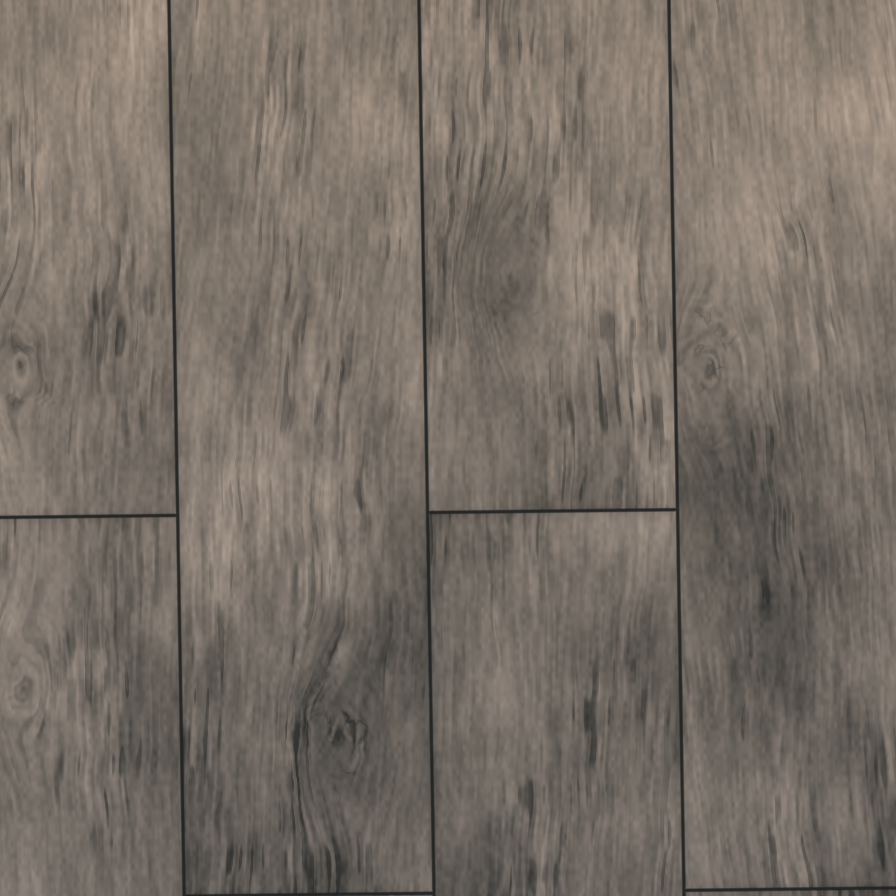
Give the GLSL for this texture, as a WebGL 1 fragment shader.

```glsl
precision highp float;
// Weathered grey-brown wood planks with staggered joints, knots and fine grain.

uniform vec2 u_resolution;

const vec3 WOOD_DARK = vec3(0.205, 0.205, 0.195);
const vec3 WOOD_LIGHT = vec3(0.705, 0.640, 0.590);
const vec3 SEAM_COLOR = vec3(0.13, 0.14, 0.14);

const float PLANK_WIDTH = 0.279;
const float PLANK_LENGTH = 1.10;
const float FIRST_SEAM = 0.2055;     // leftmost seam at the lower edge
const float SEAM_LEAN = 0.017;       // leftward drift of seams with height
const float JOINT_RISE = 0.0115;     // upward drift of joints to the right
const float EVEN_JOINT = 0.4225;
const float ODD_JOINT = -0.0025;
const float SEAM_HALF_WIDTH = 0.0018;
const float SEAM_SOFTNESS = 0.0009;
const float SEAM_SHADE_WIDTH = 0.004;

const float BASE_TONE = 0.425;
const float LIGHT_FALL = 0.28;       // brightening toward the top
const float BLOTCH = 0.62;
const float STREAK = 0.20;
const float FINE_GRAIN = 0.24;
const float MOTTLE = 0.12;
const float PORE_DEPTH = 0.22;
const float KNOT_SIZE = 0.042;

float hash(vec2 p) {
  return fract(sin(dot(p, vec2(127.1, 311.7))) * 43758.5453);
}

float noise(vec2 p) {
  vec2 i = floor(p);
  vec2 f = fract(p);
  f = f * f * (3.0 - 2.0 * f);
  float low = mix(hash(i), hash(i + vec2(1.0, 0.0)), f.x);
  float high = mix(hash(i + vec2(0.0, 1.0)), hash(i + vec2(1.0, 1.0)), f.x);
  return mix(low, high, f.y);
}

float fbm(vec2 p) {
  float sum = 0.0;
  float amplitude = 0.53;
  for (int i = 0; i < 4; i++) {
    sum += amplitude * noise(p);
    p = p * 2.03 + 17.3;
    amplitude *= 0.5;
  }
  return sum;
}

// Offset from the knot of a plank; joint is the height above its column's joint.
vec2 knotOffset(float column, float row, vec2 local, float joint) {
  float x = PLANK_WIDTH * (0.38 + 0.25 * sin(1.6 * column));
  float above = 0.17 + 0.41 * pow(column / 3.0, 4.0);
  float y = row < 0.0 ? -0.19 - 0.2 * column : above;
  return vec2(local.x - x, joint - y);
}

// Brightness of the wood relative to its base tone.
float woodTone(vec2 local, vec2 knot, vec2 seed) {
  // Mostly straight grain that leans a little and wraps around the knot.
  float lean = 0.16 * (hash(seed + 4.7) - 0.5);
  float wander = 0.024 * (noise(local * vec2(6.0, 4.0) + seed) - 0.5);
  float ripple = 0.005 * (noise(local * vec2(34.0, 24.0) + seed) - 0.5);
  float rough = 0.016 * (fbm(local * vec2(32.0, 22.0) + seed) - 0.5);
  float radius = length(knot * vec2(1.0, 0.55)) + rough;
  float reach = exp(-pow(radius / KNOT_SIZE, 2.0));
  float across = mix(knot.x + wander, radius, reach) + ripple + lean * local.y;
  vec2 grain = vec2(across, local.y);

  float blotch = fbm(local * vec2(8.0, 5.0) + seed) - 0.5;
  float streak = fbm(grain * vec2(75.0, 5.0) + seed) - 0.5;
  float fine = noise(grain * vec2(300.0, 26.0) + seed) - 0.5;
  fine += 0.7 * (noise(grain * vec2(160.0, 34.0) + seed + 6.0) - 0.5);
  float mottle = noise(local * vec2(260.0, 150.0) + seed) - 0.5;

  // Short dark pores gather in worn bands.
  float wear = smoothstep(0.40, 0.66, fbm(grain * vec2(17.0, 5.0) + seed + 9.0));
  float pores = smoothstep(0.64, 0.84, noise(grain * vec2(210.0, 22.0) + seed * 1.7));

  float tone = BLOTCH * blotch + STREAK * (0.5 + wear) * streak;
  tone += FINE_GRAIN * (0.6 + 0.5 * wear) * fine + MOTTLE * mottle;
  tone -= PORE_DEPTH * (0.15 + 0.85 * wear) * (pores - 0.1);

  // Knot: a soft stain with broken rings, cracks and a small dark heart.
  float strength = 0.4 + 0.6 * hash(seed + 2.3);
  float rings = sin(radius * 620.0 + 9.0 * noise(local * 50.0 + seed));
  float broken = smoothstep(0.35, 0.75, noise(local * vec2(60.0, 38.0) + seed + 5.0));
  float cracks = smoothstep(0.07, 0.0, abs(fbm(local * vec2(55.0, 34.0) + seed) - 0.5));
  tone -= strength * reach * (0.07 + 0.10 * rings * broken + 0.20 * cracks * broken);
  tone -= 0.22 * strength * smoothstep(0.008, 0.002, radius);
  return tone;
}

void main() {
  vec2 uv = gl_FragCoord.xy / u_resolution;
  float pixel = 1.0 / min(u_resolution.x, u_resolution.y);

  // Plank layout: leaning columns, joints staggered on alternate columns.
  float shifted = uv.x + SEAM_LEAN * uv.y - FIRST_SEAM + PLANK_WIDTH;
  float column = floor(shifted / PLANK_WIDTH);
  float joint = uv.y - mix(EVEN_JOINT, ODD_JOINT, mod(column, 2.0)) - JOINT_RISE * uv.x;
  float row = floor(joint / PLANK_LENGTH);
  vec2 local = vec2(shifted - column * PLANK_WIDTH, joint - row * PLANK_LENGTH);
  vec2 seed = vec2(column * 13.7 + 3.1, row * 19.3 + column * 7.9 + 31.0);

  // Wood under light falling from above.
  vec2 knot = knotOffset(column, row, local, joint);
  float tone = BASE_TONE + LIGHT_FALL * uv.y + woodTone(local, knot, seed);
  tone -= 0.08 * smoothstep(0.6, 1.0, uv.x) * smoothstep(0.75, 0.3, uv.y);
  vec3 color = mix(WOOD_DARK, WOOD_LIGHT, clamp(tone, 0.0, 1.0));
  color *= mix(vec3(0.99, 1.0, 1.01), vec3(1.012, 1.0, 0.975), uv.y);

  // Dark seams with softly shaded edges.
  vec2 edge = min(local, vec2(PLANK_WIDTH, PLANK_LENGTH) - local);
  float gap = min(edge.x, edge.y);
  color *= 1.0 - 0.16 * exp(-gap / SEAM_SHADE_WIDTH);
  float blur = max(pixel, SEAM_SOFTNESS);
  float seam = 1.0 - smoothstep(-blur, blur, gap - SEAM_HALF_WIDTH);
  gl_FragColor = vec4(mix(color, SEAM_COLOR, seam * 0.92), 1.0);
}
```
